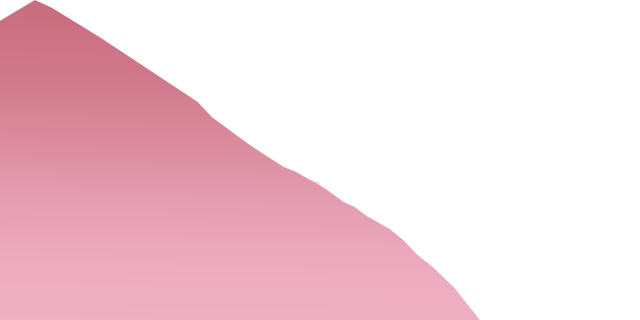
This background is drawn by a Shadertoy shader. Its source:

```glsl
// A rose-coloured mountain slope falling from upper left to lower right on white.
#define LEFT_HEIGHT 0.935
#define EDGE_SCALE 0.8
#define TILT 0.015
#define SNOW_DEPTH 0.008

const int SECTIONS = 18;

// Each ridge section: where it starts, and how steeply it falls
const vec2 RIDGE[SECTIONS] = vec2[](
    vec2(0.0, -0.595), vec2(0.109, 0.45), vec2(0.161, 0.615),
    vec2(0.3125, 0.661), vec2(0.617, 1.056), vec2(0.664, 0.733),
    vec2(0.781, 0.65), vec2(0.885, 0.4), vec2(0.924, 0.571),
    vec2(1.016, 0.727), vec2(1.073, 0.46), vec2(1.107, 0.733),
    vec2(1.146, 0.571), vec2(1.219, 0.8125), vec2(1.26, 1.06),
    vec2(1.302, 0.8), vec2(1.354, 0.96), vec2(1.419, 1.26));

// Ridge height, found by adding up the fall of every section passed
float ridgeHeight(float x) {
    float height = LEFT_HEIGHT;
    for (int i = 0; i < SECTIONS; i++) {
        float end = i + 1 < SECTIONS ? RIDGE[i + 1].x : 2.0;
        height -= RIDGE[i].y * clamp(x - RIDGE[i].x, 0.0, end - RIDGE[i].x);
    }
    return height;
}

float ramp(float low, float high, float v) {
    return clamp((v - low) / (high - low), 0.0, 1.0);
}

// Pale pink at the foot, deepening to dusky rose at the summit
vec3 slopeColor(float h) {
    vec3 color = vec3(0.935, 0.69, 0.76);
    color = mix(color, vec3(0.93, 0.67, 0.75), ramp(0.0, 0.17, h));
    color = mix(color, vec3(0.90, 0.62, 0.70), ramp(0.17, 0.37, h));
    color = mix(color, vec3(0.86, 0.55, 0.62), ramp(0.37, 0.545, h));
    color = mix(color, vec3(0.815, 0.47, 0.545), ramp(0.545, 0.77, h));
    return mix(color, vec3(0.785, 0.425, 0.49), ramp(0.77, 1.0, h));
}

// Antialiased coverage below an edge of the given height
float below(float edge, float y) {
    return clamp((edge - y) * EDGE_SCALE * iResolution.y + 0.5, 0.0, 1.0);
}

void mainImage(out vec4 fragColor, in vec2 fragCoord) {
    vec2 p = fragCoord / iResolution.y;
    float ridge = ridgeHeight(p.x);
    vec3 color = vec3(1.0);

    // Thin pale sliver resting on the middle of the ridge
    float sliver = smoothstep(0.955, 0.995, p.x) * (1.0 - smoothstep(0.995, 1.012, p.x));
    float sliverCover = below(ridge + SNOW_DEPTH * sliver, p.y) * sliver;
    color = mix(color, vec3(0.93, 0.86, 0.86), sliverCover);

    // Mountain body
    color = mix(color, slopeColor(p.y + TILT * p.x), below(ridge, p.y));
    fragColor = vec4(color, 1.0);
}
```
